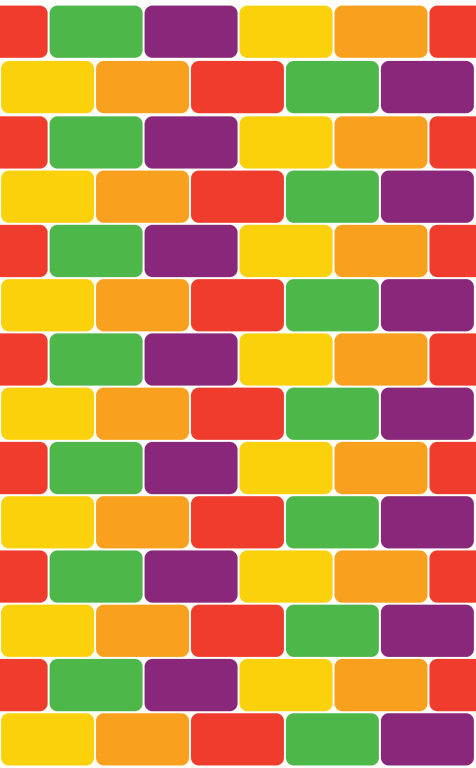
This pattern is drawn by a Shadertoy shader. Its source:

```glsl
// A wall of rounded bricks in five flat colours on white, laid in running bond.
// Each pixel finds its row and column, measures a rounded-box distance to that
// brick, and picks the colour from a cosmetic cycle shifted on alternate rows.

// All lengths are fractions of the canvas width.
const vec2  PITCH       = vec2(0.1995, 0.1140);  // spacing of brick centres
const vec2  FIRST       = vec2(0.0999, 0.0602);  // centre of the lower left brick
const vec2  HALF_SIZE   = vec2(0.0977, 0.0549);
const float RADIUS      = 0.0165;
const float BOND_SHIFT  = -0.0975;               // sideways shift of odd rows
const float TOP_PITCH   = 0.1163;                // looser spacing of the top rows
const float LOOSE_ROW   = 11.0;                  // row where the looser spacing begins
const float LAST_ROW    = 13.0;
const float LAST_COLUMN = 4.0;
const float COLOUR_STEP = 2.0;                   // colour cycle offset of odd rows
const float EDGE_PIXELS = 1.1;                   // width of the smoothed edge

const vec3 GROUT = vec3(1.0, 1.0, 0.99);
const vec3 BRICK_COLOURS[5] = vec3[5](
    vec3(0.984, 0.820, 0.047),   // yellow
    vec3(0.976, 0.627, 0.118),   // orange
    vec3(0.937, 0.235, 0.175),   // red
    vec3(0.302, 0.718, 0.290),   // green
    vec3(0.537, 0.153, 0.478));  // purple

float roundedBox(vec2 p, vec2 halfSize, float radius) {
    vec2 q = abs(p) - halfSize + radius;
    return length(max(q, 0.0)) + min(max(q.x, q.y), 0.0) - radius;
}

// Row nearest to a height, allowing for the looser spacing at the top.
float rowAt(float y) {
    float t = (y - FIRST.y) / PITCH.y;
    if (t > LOOSE_ROW) t = LOOSE_ROW + (t - LOOSE_ROW) * PITCH.y / TOP_PITCH;
    return clamp(floor(t + 0.5), 0.0, LAST_ROW);
}

float rowCentre(float row) {
    return FIRST.y + PITCH.y * row + (TOP_PITCH - PITCH.y) * max(row - LOOSE_ROW, 0.0);
}

void mainImage(out vec4 fragColor, in vec2 fragCoord) {
    vec2 uv = fragCoord / iResolution.x;

    // Locate the brick; odd rows are shifted and show one extra cut brick.
    float row = rowAt(uv.y);
    float odd = mod(row, 2.0);
    float startX = FIRST.x + BOND_SHIFT * odd;
    float column = clamp(floor((uv.x - startX) / PITCH.x + 0.5), 0.0, LAST_COLUMN + odd);
    vec2 centre = vec2(startX + PITCH.x * column, rowCentre(row));

    // Smooth the brick over the grout.
    float d = roundedBox(uv - centre, HALF_SIZE, RADIUS);
    float coverage = clamp(0.5 - d * iResolution.x / EDGE_PIXELS, 0.0, 1.0);

    int colourIndex = int(column + COLOUR_STEP * odd) % 5;
    fragColor = vec4(mix(GROUT, BRICK_COLOURS[colourIndex], coverage), 1.0);
}
```
